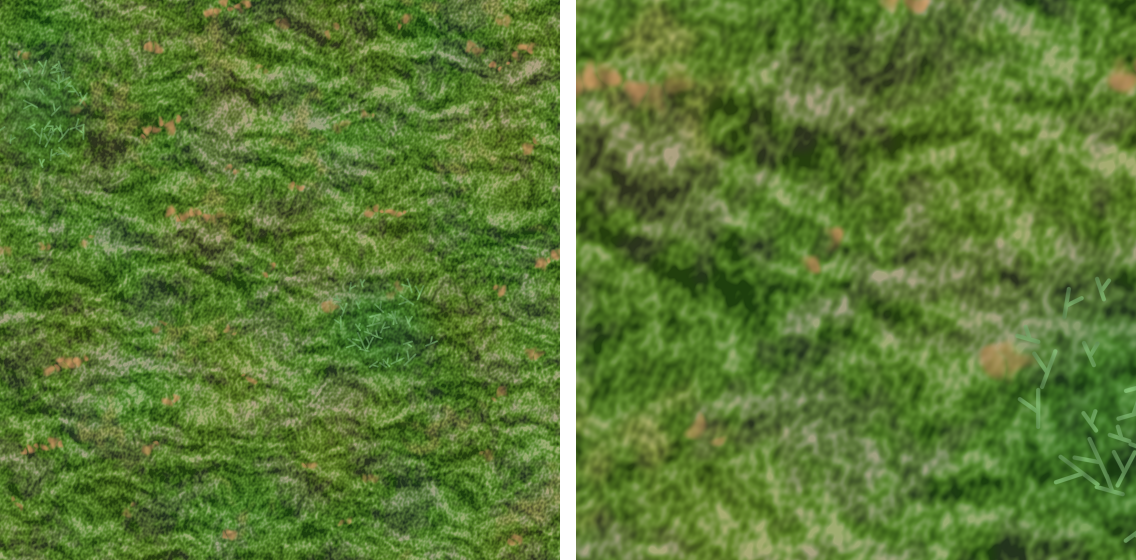
Left: the whole. Right: its middle third, enlarged.
This texture is drawn by a Shadertoy shader. Its source:

```glsl
// Rough meadow turf: gradient noise builds low tussocks lit from above and a fine
// blade grain, mapped through a green ramp. Hashed loops scatter bare soil spots,
// short chains of soil and clumps of pale branching weeds.

const vec3 GREEN_RAMP[6] = vec3[6](
    vec3(0.13, 0.25, 0.05), vec3(0.22, 0.36, 0.09), vec3(0.29, 0.45, 0.12),
    vec3(0.37, 0.54, 0.18), vec3(0.48, 0.61, 0.32), vec3(0.62, 0.68, 0.44));
const vec3 DRY_SHIFT = vec3(0.025, -0.045, 0.065);
const vec3 SOIL = vec3(0.74, 0.54, 0.36);
const vec3 STRAW = vec3(0.56, 0.54, 0.29);
const vec3 WEED = vec3(0.47, 0.68, 0.43);
const vec3 WEED_BED = vec3(0.18, 0.41, 0.14);

const float BROAD_AMOUNT = 0.36;
const float TUSSOCK_AMOUNT = 0.55;
const float RELIEF_AMOUNT = 0.46;
const float GRAIN_AMOUNT = 0.46;
const float BLADE_AMOUNT = 0.44;
const float SOIL_GRID = 9.0;
const float SOIL_CHANCE = 0.5;
const float CHAIN_CHANCE = 0.16;
const int WEED_COUNT = 30;
const float WEED_WIDTH = 0.0011;
const uint HASH_MIX = 1664525u;

vec2 hash2(vec2 cell) {
    uvec2 v = uvec2(ivec2(cell)) * HASH_MIX + 1013904223u;
    for (int i = 0; i < 2; i++) {
        v.x += v.y * HASH_MIX;
        v.y += v.x * HASH_MIX;
        v ^= v >> 16u;
    }
    return vec2(v & 0xffffu) / 65535.0;
}

float cornerSlope(vec2 cell, vec2 offset) {
    float angle = 6.2832 * hash2(cell).x;
    return dot(vec2(cos(angle), sin(angle)), offset);
}

// Gradient noise scaled to a spread of about one
float noise(vec2 p) {
    vec2 cell = floor(p), f = p - cell;
    vec2 u = f * f * f * (f * (f * 6.0 - 15.0) + 10.0);
    vec2 e = vec2(1.0, 0.0);
    float low = mix(cornerSlope(cell, f), cornerSlope(cell + e, f - e), u.x);
    float high = mix(cornerSlope(cell + e.yx, f - e.yx),
                     cornerSlope(cell + 1.0, f - 1.0), u.x);
    return 4.5 * mix(low, high, u.y);
}

// Upper slopes of the noise hills are positive, undersides negative
float litSlope(vec2 p) {
    return 0.8 * (noise(p) - noise(p + vec2(0.1, 0.55)));
}

vec3 greenRamp(float tone) {
    float x = clamp((tone + 2.1) / 0.88, 0.0, 4.999);
    int i = int(x);
    return mix(GREEN_RAMP[i], GREEN_RAMP[i + 1], fract(x));
}

// Ragged soil spots, some of them walking sideways as a chain
float soilMask(vec2 p) {
    p += 0.0022 * vec2(noise(p * 60.0), noise(p * 60.0 + 31.0));
    vec2 home = floor(p * SOIL_GRID);
    float mask = 0.0;
    for (int j = -1; j <= 1; j++)
    for (int i = -1; i <= 1; i++) {
        vec2 cell = home + vec2(i, j);
        vec2 kind = hash2(cell + 97.0);
        if (kind.x > SOIL_CHANCE) continue;
        bool chained = kind.y < CHAIN_CHANCE;
        float strength = chained ? 0.9 : mix(0.35, 0.85, kind.y);
        vec2 spot = (cell + hash2(cell)) / SOIL_GRID;
        for (int k = 0; k < (chained ? 6 : 2); k++) {
            vec2 r = hash2(cell * 7.0 + float(k) * 13.0 + 211.0);
            float radius = mix(0.005, 0.011, r.x);
            float d = length(p - spot);
            mask = max(mask, strength * (1.0 - smoothstep(0.3 * radius, 1.3 * radius, d)));
            spot += vec2(0.013, 0.026 * (r.y - 0.4));
        }
    }
    return mask;
}

float segment(vec2 p, vec2 a, vec2 b) {
    vec2 pa = p - a, ba = b - a;
    return length(pa - ba * clamp(dot(pa, ba) / dot(ba, ba), 0.0, 1.0));
}

// Forked stems scattered around a centre
float weedMask(vec2 p, vec2 centre, float pixel) {
    if (length(p - centre) > 0.15) return 0.0;
    float d = 1.0;
    for (int i = 0; i < WEED_COUNT; i++) {
        vec2 id = vec2(i, floor(centre.x * 100.0));
        vec2 r = hash2(id), s = hash2(id + 301.0);
        float turn = 6.2832 * r.x;
        vec2 root = centre + 0.09 * sqrt(r.y) * vec2(cos(turn), sin(turn));
        float lean = mix(0.2, 2.9, s.x);
        vec2 stem = mix(0.012, 0.028, s.y) * vec2(cos(lean), sin(lean));
        vec2 side = vec2(-stem.y, stem.x) * (s.y > 0.5 ? 0.5 : -0.5);
        d = min(d, segment(p, root, root + stem));
        d = min(d, segment(p, root + 0.4 * stem, root + 0.75 * stem + side));
    }
    return 1.0 - smoothstep(WEED_WIDTH - pixel * 0.5, WEED_WIDTH + pixel, d);
}

void mainImage(out vec4 fragColor, in vec2 fragCoord) {
    float pixel = 1.0 / iResolution.y;
    vec2 p = fragCoord * pixel;
    vec2 warped = p + 0.008 * vec2(noise(p * 11.0), noise(p * 11.0 + 57.0));

    // Turf tone from broad patches down to single blades
    float broad = noise(p * 4.5 + 3.0);
    float grain = noise(warped * vec2(95.0, 80.0) + 19.0);
    float blades = noise(mat2(0.9, 0.4, -0.4, 0.9) * p * vec2(215.0, 165.0));
    float tone = BROAD_AMOUNT * broad
        + TUSSOCK_AMOUNT * litSlope(warped * vec2(13.0, 25.0))
        + RELIEF_AMOUNT * litSlope(warped * vec2(30.0, 48.0) + 71.0)
        + GRAIN_AMOUNT * grain + BLADE_AMOUNT * blades;
    vec3 color = greenRamp(tone);

    // Dry, greyer grass and worn straw patches
    float dry = noise(warped * vec2(9.0, 13.0) + 43.0) + 0.6 * noise(p * 55.0 + 9.0);
    color += DRY_SHIFT * smoothstep(-0.6, 1.5, dry);
    color.r += 0.018 * noise(p * 6.0 + 83.0);
    float worn = smoothstep(1.2, 2.6, noise(p * 6.5 + 127.0) + 0.45 * noise(p * 38.0));
    color = mix(color, STRAW * (1.0 + 0.12 * blades), 0.55 * worn);

    // Bare soil
    color = mix(color, SOIL * (1.0 + 0.07 * grain), 0.9 * soilMask(p));

    // Weed clumps on deeper green beds
    for (int i = 0; i < 2; i++) {
        vec2 centre = i == 0 ? vec2(0.68, 0.41) : vec2(0.07, 0.79);
        float bed = 1.0 - smoothstep(0.03, 0.13, length(p - centre));
        color = mix(color, WEED_BED * (1.0 + 0.16 * tone), 0.5 * bed);
        color = mix(color, WEED * (1.0 + 0.1 * grain), 0.7 * weedMask(p, centre, pixel));
    }
    fragColor = vec4(clamp(color, 0.0, 1.0), 1.0);
}
```
